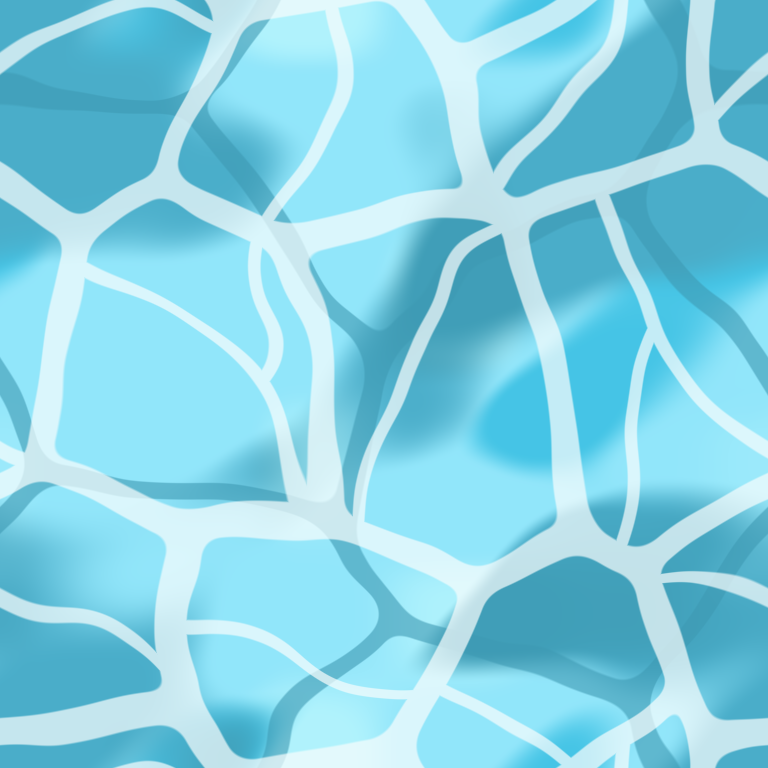
Write a WebGL 2 fragment shader that draws this texture.

```glsl
#version 300 es
precision highp float;
// Tiling turquoise ice with soft cloudy depths, sunken dark cracks and pale branching veins.

uniform vec2 u_resolution;
out vec4 fragColor;

vec2 hash2(vec2 p) {
  vec3 q = fract(p.xyx * vec3(0.1031, 0.1030, 0.0973));
  q += dot(q, q.yzx + 33.33);
  return fract((q.xx + q.yz) * q.zy);
}

// Smooth value noise, wrapping after n cells
vec2 noise2(vec2 p, float n, float seed) {
  p *= n;
  vec2 i = floor(p), f = p - i;
  f = f * f * f * (f * (f * 6.0 - 15.0) + 10.0);
  vec2 a = hash2(mod(i, n) + seed);
  vec2 b = hash2(mod(i + vec2(1, 0), n) + seed);
  vec2 c = hash2(mod(i + vec2(0, 1), n) + seed);
  vec2 d = hash2(mod(i + 1.0, n) + seed);
  return mix(mix(a, b, f.x), mix(c, d, f.x), f.y);
}

float smoothMin(float a, float b, float k) {
  float h = max(k - abs(a - b), 0.0) / k;
  return min(a, b) - h * h * k * 0.25;
}

vec2 cellSite(vec2 cell, float n, float seed) {
  return cell + 0.1 + 0.8 * hash2(mod(cell, n) + seed);
}

// Wrapping cell network: xy = offset from the site, z = border distance, w = cell random
vec4 cellWeb(vec2 p, float n, float seed) {
  p *= n;
  vec2 home = floor(p), nearCell = home, toSite = vec2(9.0);
  for (int y = -2; y <= 2; y++)
    for (int x = -2; x <= 2; x++) {
      vec2 cell = home + vec2(x, y);
      vec2 r = cellSite(cell, n, seed) - p;
      if (dot(r, r) < dot(toSite, toSite)) { toSite = r; nearCell = cell; }
    }
  float border = 9.0;
  for (int y = -2; y <= 2; y++)
    for (int x = -2; x <= 2; x++) {
      if (x == 0 && y == 0) continue;
      vec2 r = cellSite(nearCell + vec2(x, y), n, seed) - p;
      border = smoothMin(border, dot(0.5 * (r + toSite), normalize(r - toSite)), 0.06);
    }
  return vec4(-toSite / n, border / n, hash2(mod(nearCell, n) + seed + 51.0).x);
}

float stroke(float dist, float halfWidth) {
  float soft = max(0.0016, 0.75 / u_resolution.y);
  return 1.0 - smoothstep(-soft, soft, dist - halfWidth);
}

// Thin vein across a cell, with a side branch in some cells
float branchDistance(vec4 web, float wobble) {
  float angle = 6.2832 * web.w;
  vec2 dir = vec2(cos(angle), sin(angle));
  float along = dot(web.xy, dir);
  float across = dot(web.xy, vec2(-dir.y, dir.x)) + wobble + 1.2 * along * along - 0.02;
  float d = abs(across);
  if (fract(web.w * 7.0) > 0.5)
    d = min(d, length(vec2(min(across, 0.0), along - 0.03 + 0.6 * across)));
  return d;
}

void main() {
  vec2 uv = gl_FragCoord.xy / u_resolution;

  // Cloudy depths, sheared along the rising diagonal
  vec2 slant = vec2(uv.x - uv.y, uv.y);
  vec2 cloud = 0.8 * noise2(slant, 4.0, 3.0) + 0.2 * noise2(uv, 7.0, 19.0);
  float glow = noise2(uv, 5.0, 37.0).x;
  vec3 color = mix(vec3(0.57, 0.90, 0.98), vec3(0.69, 0.95, 0.99), smoothstep(0.6, 0.9, glow));
  color = mix(color, vec3(0.27, 0.77, 0.90), smoothstep(0.48, 0.63, cloud.x));
  vec3 deep = mix(vec3(0.29, 0.68, 0.79), vec3(0.25, 0.62, 0.72), smoothstep(0.5, 0.8, glow));
  color = mix(color, deep, smoothstep(0.47, 0.64, cloud.y));

  // Bend the straight networks
  vec2 bend = 0.07 * (noise2(uv, 4.0, 61.0) - 0.5) + 0.016 * (noise2(uv, 11.0, 83.0) - 0.5);

  // Sunken cracks
  float crack = cellWeb(uv - 1.4 * bend.yx, 2.0, 7.0).z;
  color = mix(color, vec3(0.24, 0.60, 0.70), 0.6 * stroke(crack, 0.014));

  // Pale veins and their thin branches
  vec4 web = cellWeb(uv + bend, 3.0, 23.0);
  vec2 vary = noise2(uv, 6.0, 97.0);
  float vein = stroke(web.z, 0.012 + 0.011 * vary.x);
  float branch = stroke(branchDistance(web, 0.06 * (vary.y - 0.5)), 0.0095);
  color = mix(color, vec3(0.97, 0.99, 0.99), 0.71 * max(vein, branch));

  fragColor = vec4(color, 1.0);
}
```
